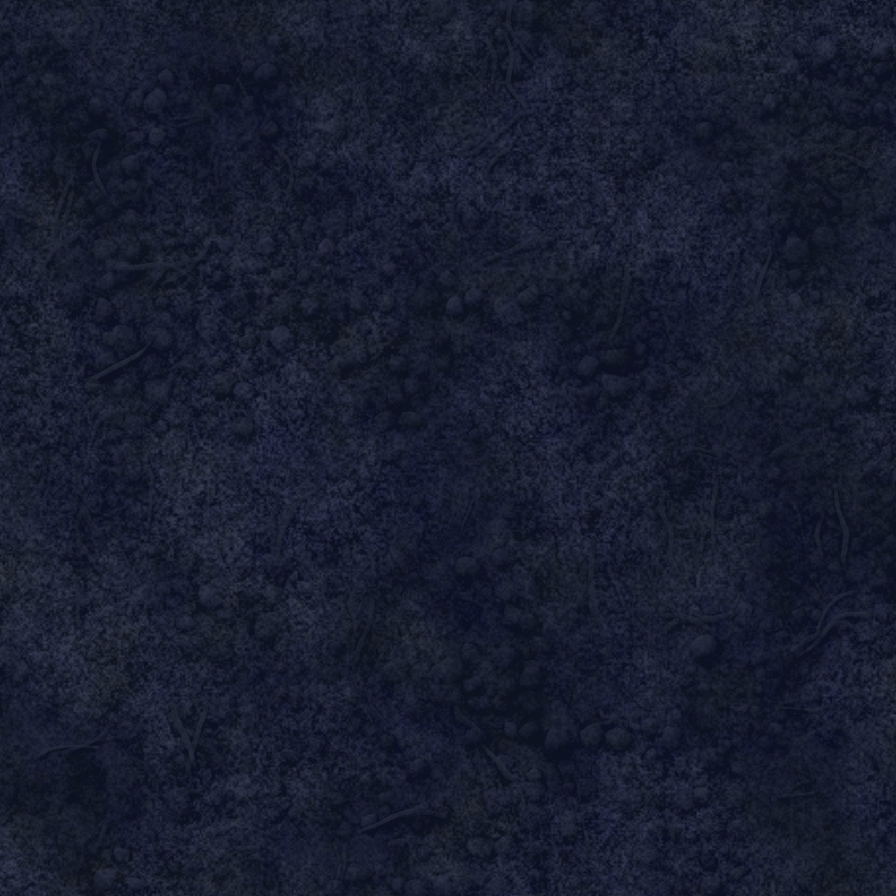
Reproduce this texture procedurally as a three.js fragment shader.

```glsl
varying vec2 vUv;

const vec3 SOIL_COLOR = vec3(0.102, 0.121, 0.191);
const vec3 TONE_STEP = vec3(0.027, 0.027, 0.031);   // colour change per unit of tone
const vec3 HUE_STEP = vec3(0.007, 0.009, -0.011);   // from navy towards grey green
const vec3 LIGHT_DIR = vec3(-0.30, 0.62, 0.72);
const float MOTTLE_SCALE = 8.0;
const float MOTTLE_GAIN = 3.7;
const float CLOD_SCALE = 36.0;
const float CLOD_GAIN = 3.2;
const float GRAIN_SCALE = 240.0;
const float GRAIN_GAIN = 2.3;
const float CRACK_SCALE = 26.0;
const float CRACK_DEPTH = 1.2;
const float CLUSTER_SCALE = 9.0;
const float PEBBLE_GRID = 31.0;
const float GRAVEL_GRID = 50.0;
const float ROOT_GRID = 8.0;
const float STRAW_GRID = 13.0;
const float ROOT_WIDTH = 0.0036;
const float STRAW_WIDTH = 0.0025;

float hash(vec2 p) {
  vec3 q = fract(vec3(p.xyx) * 0.1031);
  q += dot(q, q.yzx + 33.33);
  return fract((q.x + q.y) * q.z);
}

vec2 hash2(vec2 p) {
  return vec2(hash(p + 17.3), hash(p + 71.9));
}

float noise(vec2 p) {
  vec2 cell = floor(p);
  vec2 f = fract(p);
  f = f * f * (3.0 - 2.0 * f);
  float low = mix(hash(cell), hash(cell + vec2(1.0, 0.0)), f.x);
  float high = mix(hash(cell + vec2(0.0, 1.0)), hash(cell + 1.0), f.x);
  return mix(low, high, f.y);
}

// Rotated octaves, centred on zero
float fbm(vec2 p) {
  float sum = 0.0;
  float amplitude = 0.5;
  for (int i = 0; i < 5; i++) {
    p = mat2(1.6, 1.2, -1.2, 1.6) * p + 7.7;
    sum += amplitude * (noise(p * 0.5) - 0.5);
    amplitude *= 0.5;
  }
  return sum;
}

mat2 rotation(float angle) {
  float c = cos(angle);
  float s = sin(angle);
  return mat2(c, s, -s, c);
}

// Domed stones gathered in clusters; ground holds tone and hue
void addPebbles(inout vec2 ground, vec2 p, float grid, float seed, float strength) {
  vec2 home = floor(p * grid);
  for (int j = -1; j <= 1; j++) {
    for (int i = -1; i <= 1; i++) {
      vec2 id = home + vec2(float(i), float(j));
      vec2 key = id + seed;
      float cluster = noise(id / grid * CLUSTER_SCALE + 31.0 + seed);
      if (hash(key) > 0.04 + 0.9 * smoothstep(0.56, 0.78, cluster)) continue;

      vec2 offset = p * grid - id - 0.2 - 0.6 * hash2(key);
      float radius = mix(0.27, 0.58, hash(key + 5.1));
      vec2 q = rotation(6.28 * hash(key + 9.4)) * offset / radius;
      q.y *= mix(1.0, 1.35, hash(key + 3.7));
      float d = mix(length(q), 1.12 * max(abs(q.x), abs(q.y)), 0.4);

      float shadow = 1.0 - smoothstep(0.75, 1.45, length(offset / radius + vec2(-0.1, 0.2)));
      float body = 1.0 - smoothstep(0.84, 1.0, d);
      vec3 normal = normalize(vec3(offset / radius, sqrt(max(1.0 - d * d, 0.06))));
      float lit = dot(normal, LIGHT_DIR);
      float stoneTone = -1.5 + 3.2 * lit + 1.2 * (hash(key + 2.2) - 0.5);
      stoneTone += 0.45 * ground.x;
      float opacity = strength * mix(0.45, 1.0, hash(key + 6.6));
      ground.x -= 1.6 * shadow * opacity;
      ground = mix(ground, vec2(stoneTone, hash(key + 8.8) - 0.4), body * opacity);
    }
  }
}

// Sprigs of bent, tapering strands
void addRoots(inout vec2 ground, vec2 p, float grid, float width, float share, float strength) {
  vec2 home = floor(p * grid);
  float wiggle = 0.016 * (noise(p * 32.0) - 0.5);
  for (int j = -1; j <= 1; j++) {
    for (int i = -1; i <= 1; i++) {
      vec2 id = home + vec2(float(i), float(j));
      if (hash(id + grid) > share) continue;
      vec2 center = (id + 0.2 + 0.6 * hash2(id)) / grid;
      float heading = mix(-0.3, 2.1, hash(id + 4.3));
      for (int k = 0; k < 3; k++) {
        vec2 key = id + 13.7 * float(k + 1);
        vec2 q = p - center - 0.5 * (hash2(key) - 0.5) / grid;
        float angle = heading + 1.2 * (hash(key + 2.9) - 0.5);
        q = rotation(-angle) * q;
        float reach = mix(0.22, 0.5, hash(key + 7.1)) / grid;
        float along = q.x / reach;
        q.y += wiggle + (hash(key + 1.6) - 0.5) * 0.8 * reach * along * along;
        float taper = 1.0 - smoothstep(0.5, 1.0, abs(along));
        float s = q.y / (width * (0.5 + 0.5 * taper));
        float body = (1.0 - smoothstep(0.5, 1.0, abs(s))) * taper;
        float shadow = (1.0 - smoothstep(0.5, 2.4, abs(s + 0.9 * cos(angle)))) * taper;
        float opacity = strength * mix(0.3, 1.0, hash(key + 5.5));
        ground.x -= 1.5 * shadow * opacity;
        ground = mix(ground, vec2(1.3 + 1.1 * s * cos(angle), 0.6), body * opacity);
      }
    }
  }
}

void main() {
  vec2 p = vUv;
  vec2 warped = p + 0.006 * (vec2(noise(p * 55.0), noise(p * 55.0 + 40.0)) - 0.5);

  // Mottled soil with fine grain, rougher where it is pale
  float mottle = fbm(p * MOTTLE_SCALE);
  float grain = noise(p * GRAIN_SCALE) + noise(p * GRAIN_SCALE * 1.9 + 9.0) - 1.0;
  float tone = MOTTLE_GAIN * mottle + CLOD_GAIN * fbm(p * CLOD_SCALE + 60.0);
  tone += GRAIN_GAIN * grain * clamp(0.85 + 2.5 * mottle, 0.45, 1.3);
  float hue = 3.2 * fbm(p * 14.0 + 90.0) + 1.0 * (noise(p * 110.0) - 0.5);

  // Broken cracks
  vec2 crackPoint = (p + 0.05 * vec2(fbm(p * 30.0), fbm(p * 30.0 + 15.0))) * CRACK_SCALE;
  float ridge = abs(noise(crackPoint) + 0.5 * noise(crackPoint * 2.1) - 0.75);
  float crackMask = smoothstep(0.5, 0.75, noise(p * 15.0 + 50.0));
  tone -= CRACK_DEPTH * crackMask * (1.0 - smoothstep(0.01, 0.08, ridge));

  vec2 ground = vec2(tone, hue);
  addRoots(ground, p, STRAW_GRID, STRAW_WIDTH, 0.35, 0.6);
  addPebbles(ground, warped, GRAVEL_GRID, 120.0, 0.6);
  addPebbles(ground, warped, PEBBLE_GRID, 0.0, 0.9);
  addRoots(ground, p, ROOT_GRID, ROOT_WIDTH, 0.5, 0.85);

  ground.x = clamp(ground.x + 0.6 * grain, -2.0, 3.6);
  gl_FragColor = vec4(SOIL_COLOR + TONE_STEP * ground.x + HUE_STEP * ground.y, 1.0);
}
```
